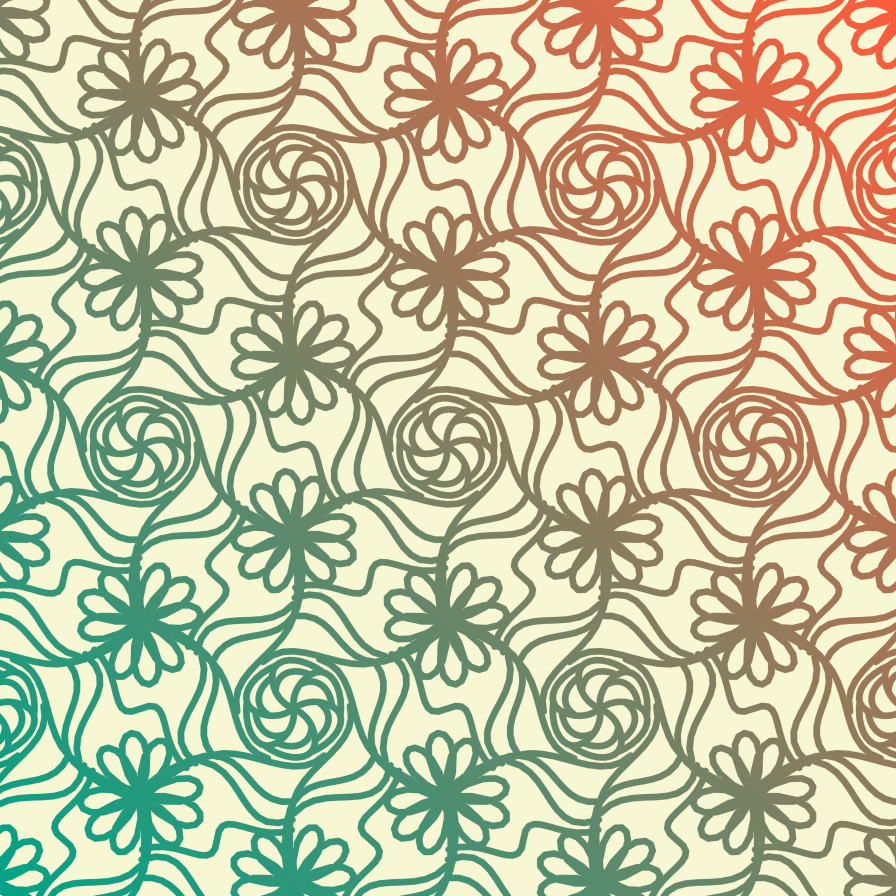
A WebGL 1 fragment shader for this pattern:

```glsl
precision highp float;

uniform vec2 u_resolution;

const float SIXTH_TURN = 1.04719755;
const float LINE = 0.022;                    // half width of a plain line
const vec2 CELL_HALF = vec2(0.171, 0.1688);  // canvas size of one cell unit
const vec2 FLOWER_ORIGIN = vec2(0.4987, 0.5013);
const vec2 CORNER = vec2(1.0, 0.577);        // corner of a cell, hub of three fans
const vec2 JOINT = vec2(0.533, 0.305);       // where arm, ring and leaf meet

vec2 rotate(vec2 p, float angle) {
  float c = cos(angle), s = sin(angle);
  return vec2(c * p.x - s * p.y, s * p.x + c * p.y);
}

// Offset from the nearest centre of a hexagonal lattice with spacing 2
vec2 hexCell(vec2 p) {
  vec2 period = vec2(2.0, 3.4641);
  vec2 a = mod(p + 0.5 * period, period) - 0.5 * period;
  vec2 b = mod(p, period) - 0.5 * period;
  return dot(a, a) < dot(b, b) ? a : b;
}

// Turns any point of the cell into the sector around the x axis
vec2 foldSector(vec2 p) {
  float sector = floor(atan(p.y, p.x) / SIXTH_TURN + 0.5);
  return rotate(p, -sector * SIXTH_TURN);
}

float segmentDistance(vec2 p, vec2 a, vec2 b) {
  vec2 ap = p - a, ab = b - a;
  return length(ap - ab * clamp(dot(ap, ab) / max(dot(ab, ab), 1e-6), 0.0, 1.0));
}

vec2 cubicPoint(vec2 a, vec2 b, vec2 c, vec2 d, float t) {
  float s = 1.0 - t;
  return s * s * (s * a + 3.0 * t * b) + t * t * (3.0 * s * c + t * d);
}

// Signed distance to a cubic stroke tapering from startWidth to endWidth
float stroke(vec2 p, vec2 a, vec2 b, vec2 c, vec2 d, float startWidth, float endWidth) {
  float nearest = 1e3;
  vec2 previous = a;
  for (int i = 1; i <= 10; i++) {
    float t = float(i) / 10.0;
    vec2 next = cubicPoint(a, b, c, d, t);
    float width = mix(startWidth, endWidth, t - 0.05);
    nearest = min(nearest, segmentDistance(p, previous, next) - width);
    previous = next;
  }
  return nearest;
}

float line(vec2 p, vec2 a, vec2 b, vec2 c, vec2 d) {
  return stroke(p, a, b, c, d, LINE, LINE);
}

// Spoke, two nested petal arches and the outer ring
float flower(vec2 p) {
  float d = line(p, vec2(0.0), vec2(0.08, 0.06), vec2(0.18, 0.06), vec2(0.26, 0.01));
  d = min(d, line(p, vec2(0.04, 0.16), vec2(0.15, 0.22), vec2(0.24, 0.14), vec2(0.25, 0.015)));
  d = min(d, line(p, vec2(0.118, 0.23), vec2(0.23, 0.29), vec2(0.33, 0.15), vec2(0.305, -0.05)));
  return min(d, line(p, JOINT, vec2(0.28, 0.24), vec2(0.0, 0.5), vec2(-0.2, 0.31)));
}

// Tapered arm, the two leaf veins and half of the wavy link between cells
float leaf(vec2 p) {
  float d = stroke(p, CORNER, vec2(0.87, 0.445), vec2(0.71, 0.345), JOINT, 0.05, 0.024);
  d = min(d, line(p, JOINT, vec2(0.7, 0.08), vec2(0.42, -0.08), vec2(JOINT.x, -JOINT.y)));
  d = min(d, line(p, vec2(0.64, 0.36), vec2(0.92, 0.12), vec2(0.5, -0.06), vec2(0.6, -0.345)));
  return min(d, line(p, vec2(0.7, 0.39), vec2(0.9, 0.22), vec2(0.78, -0.1), vec2(1.0, 0.0)));
}

// Teardrop loop that starts and ends at the origin
float petal(vec2 p, float angle, float reach, float spread) {
  vec2 axis = vec2(cos(angle), sin(angle)) * reach / 0.75;
  vec2 side = vec2(-axis.y, axis.x) * spread;
  return line(p, vec2(0.0), axis + side, axis - side, vec2(0.0));
}

// Three petals on each end of a cell edge, half a turn apart
float fan(vec2 p) {
  vec2 q = p - vec2(CORNER.x, 0.0);
  q = (q.y < 0.0 ? q : -q) + vec2(0.0, CORNER.y);
  float d = 1e3;
  for (int i = 0; i < 3; i++) {
    float k = float(i) - 1.0;
    d = min(d, petal(q, 1.71 - 0.54 * k, 0.42 - 0.025 * abs(k), 0.5));
  }
  return d;
}

float ornament(vec2 p) {
  vec2 q = foldSector(hexCell(p));
  float d = fan(q);
  for (int i = 0; i < 4; i++) {
    vec2 turned = rotate(q, (float(i) - 1.0) * SIXTH_TURN);
    d = min(d, min(flower(turned), leaf(turned)));
  }
  return d;
}

void main() {
  float size = min(u_resolution.x, u_resolution.y);
  vec2 uv = gl_FragCoord.xy / size;
  float d = ornament((uv - FLOWER_ORIGIN) / CELL_HALF);
  float pixel = 1.0 / (size * CELL_HALF.x);

  // Diagonal ink gradient over a plain ground
  vec3 cream = vec3(0.97, 0.97, 0.83);
  vec3 teal = vec3(0.0, 0.64, 0.53);
  vec3 coral = vec3(1.0, 0.36, 0.23);
  vec3 ink = mix(teal, coral, clamp(0.5 * (uv.x + uv.y), 0.0, 1.0));
  float coverage = 1.0 - smoothstep(-0.7 * pixel, 0.7 * pixel, d);
  gl_FragColor = vec4(mix(cream, ink, coverage), 1.0);
}
```
